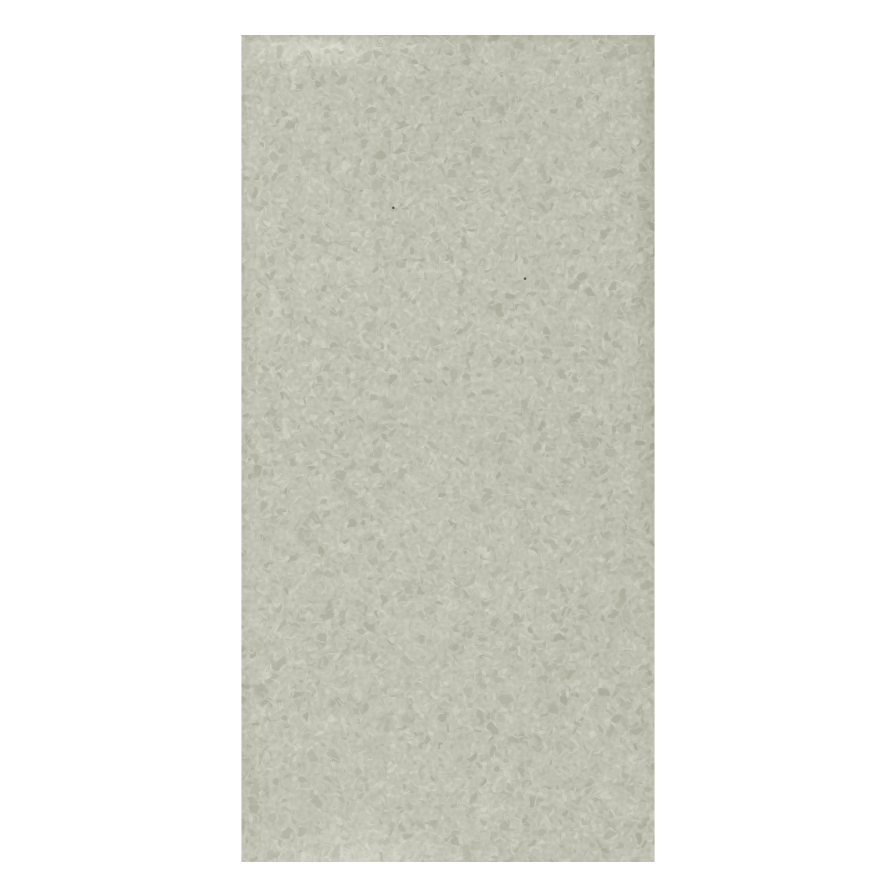
Write a WebGL 1 fragment shader that draws this texture.

```glsl
precision highp float;
uniform vec2 u_resolution;

#define SLAB_CENTER vec2(0.5, 0.4995)
#define SLAB_HALF vec2(0.2305, 0.4615)
#define DARK_STONE vec3(0.640, 0.645, 0.570)
#define PALE_STONE vec3(0.840, 0.842, 0.797)
#define BASE_TONE 0.565
#define GRAIN_DENSITY 135.0
#define CHIP_DENSITY 78.0
#define FIBRE_DENSITY 92.0
#define GRAIN_CONTRAST 0.44
#define CHIP_STRENGTH 0.75
#define FIBRE_STRENGTH 0.55

float hash(vec2 p) {
  vec3 q = fract(vec3(p.xyx) * 0.1031);
  q += dot(q, q.yzx + 33.33);
  return fract((q.x + q.y) * q.z);
}

vec2 hash2(vec2 p) {
  return vec2(hash(p + 17.3), hash(p + 71.9));
}

float cornerSlope(vec2 corner, vec2 offset) {
  float angle = 6.2832 * hash(corner);
  return dot(vec2(cos(angle), sin(angle)), offset);
}

float gradientNoise(vec2 p) {
  vec2 i = floor(p), f = fract(p);
  vec2 u = f * f * f * (f * (f * 6.0 - 15.0) + 10.0);
  vec2 e = vec2(1.0, 0.0);
  return mix(mix(cornerSlope(i, f), cornerSlope(i + e, f - e), u.x),
             mix(cornerSlope(i + e.yx, f - e.yx), cornerSlope(i + 1.0, f - 1.0), u.x), u.y);
}

// Scattered, randomly turned ellipses: x is the flake's random tone, y its coverage.
vec2 flakes(vec2 p, vec2 radii, float presence, float seed) {
  vec2 home = floor(p);
  vec2 result = vec2(0.5, 0.0);
  for (int y = -1; y <= 1; y++) {
    for (int x = -1; x <= 1; x++) {
      vec2 cell = home + vec2(float(x), float(y));
      vec2 key = cell + seed;
      vec2 d = p - cell - hash2(key);
      float angle = 3.1416 * hash(key + 5.7);
      float c = cos(angle), s = sin(angle);
      d = vec2(c * d.x + s * d.y, c * d.y - s * d.x);
      float size = mix(0.55, 1.25, pow(hash(key + 29.1), 2.0));
      float cover = 1.0 - smoothstep(0.7, 1.15, length(d / (radii * size)));
      cover *= step(hash(key + 43.6), presence);
      result = mix(result, vec2(hash(key + 59.2), 1.0), cover);
    }
  }
  return result;
}

float stoneTone(vec2 p) {
  // Ragged outlines from a fine warp
  vec2 warp = vec2(gradientNoise(p * 120.0), gradientNoise(p * 120.0 + 40.5));
  vec2 q = p + 0.0045 * warp;

  // Packed grains with fine mottling
  vec2 grain = flakes(q * GRAIN_DENSITY, vec2(0.75, 0.36), 1.0, 11.0);
  float tone = BASE_TONE + GRAIN_CONTRAST * (grain.x - 0.5) * grain.y;
  tone += 0.22 * gradientNoise(p * 190.0) + 0.12 * gradientNoise(p * 45.0);

  // Dark chips, then pale fibres
  vec2 chip = flakes(q * CHIP_DENSITY, vec2(0.52, 0.29), 0.33, 137.0);
  tone = mix(tone, 0.08 + 0.28 * chip.x, CHIP_STRENGTH * chip.y);
  vec2 fibre = flakes(q * FIBRE_DENSITY, vec2(0.62, 0.13), 0.5, 251.0);
  return mix(tone, 0.70 + 0.22 * fibre.x, FIBRE_STRENGTH * fibre.y);
}

float glow(vec2 p, vec2 center, vec2 radii) {
  vec2 d = (p - center) / radii;
  return exp(-dot(d, d));
}

// Broad shading, with worn light patches and darker rims
float shading(vec2 p) {
  vec2 side = (p - SLAB_CENTER) / SLAB_HALF;
  float light = 0.05 * gradientNoise(p * 5.0) - 0.03 * side.x;
  light += 0.28 * glow(p, vec2(0.36, 0.945), vec2(0.08, 0.018));
  light += 0.24 * glow(p, vec2(0.40, 0.045), vec2(0.07, 0.030));
  light -= 0.24 * smoothstep(0.88, 1.0, side.x) * smoothstep(-0.9, 0.6, side.y);
  light -= 0.18 * smoothstep(0.975, 1.0, side.y);
  return light - 0.10 * smoothstep(0.94, 1.0, -side.x);
}

void main() {
  float scale = min(u_resolution.x, u_resolution.y);
  vec2 p = (gl_FragCoord.xy - 0.5 * u_resolution) / scale + 0.5;
  float pixel = 1.0 / scale;

  vec3 stone = mix(DARK_STONE, PALE_STONE, stoneTone(p) + shading(p));

  // Two tiny black specks
  for (int i = 0; i < 2; i++) {
    vec2 speck = vec2(0.439, 0.768) + float(i) * vec2(0.147, -0.079);
    float dist = length(p - speck) - 0.0012;
    stone = mix(stone, vec3(0.15), 0.85 * (1.0 - smoothstep(-pixel, pixel, dist)));
  }

  vec2 edge = abs(p - SLAB_CENTER) - SLAB_HALF;
  float slab = 1.0 - smoothstep(-0.5 * pixel, 0.5 * pixel, max(edge.x, edge.y));
  gl_FragColor = vec4(mix(vec3(1.0), stone, slab), 1.0);
}
```
